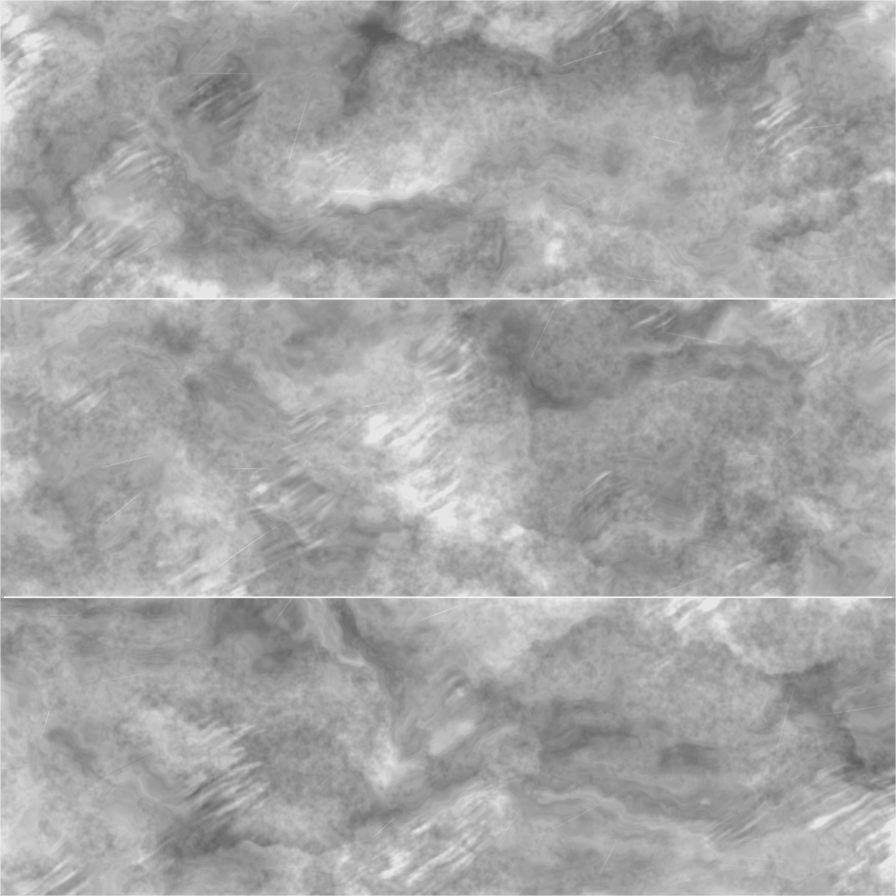
Give the GLSL for this texture, as a Shadertoy shader.

```glsl
#define ROWS 3.0
#define BASE_TONE 0.655
#define CLOUD_DEPTH 0.42
#define STAIN_DEPTH 0.15
#define WEAR_LIGHT 0.16
#define GRAIN_DEPTH 0.16
#define JOINT_HALF_WIDTH 0.0010
#define JOINT_TONE 0.95
#define SCRATCHES 36
#define BRUSH_ANGLE 0.55
#define SEED 7.0

float hash(vec2 p) {
    vec3 q = fract(vec3(p.xyx) * 0.1031);
    q += dot(q, q.yzx + 33.33);
    return fract((q.x + q.y) * q.z);
}

vec2 gradientAt(vec2 cell) {
    float angle = 6.28318 * hash(cell);
    return vec2(cos(angle), sin(angle));
}

float gradientNoise(vec2 p) {
    vec2 i = floor(p), f = p - i;
    vec2 u = f * f * f * (f * (f * 6.0 - 15.0) + 10.0);
    vec2 e = vec2(1.0, 0.0);
    float low = mix(dot(gradientAt(i), f), dot(gradientAt(i + e), f - e), u.x);
    float high = mix(dot(gradientAt(i + e.yx), f - e.yx),
                     dot(gradientAt(i + 1.0), f - 1.0), u.x);
    return mix(low, high, u.y);
}

float fbm(vec2 p, int octaves) {
    float sum = 0.0, amplitude = 0.5;
    for (int i = 0; i < octaves; i++) {
        sum += amplitude * gradientNoise(p);
        p = mat2(1.6, 1.2, -1.2, 1.6) * p + 17.3;
        amplitude *= 0.55;
    }
    return sum;
}

vec2 rotate(vec2 p, float angle) {
    float c = cos(angle), s = sin(angle);
    return vec2(c * p.x + s * p.y, c * p.y - s * p.x);
}

// Faint hairlines scattered over one slab
float scratches(vec2 p, float row, float pixel) {
    float marks = 0.0;
    for (int i = 0; i < SCRATCHES; i++) {
        vec2 id = vec2(float(i) * 3.7 + 1.0, row * 19.0 + SEED);
        vec2 center = vec2(hash(id), hash(id + 41.0) / ROWS);
        vec2 d = rotate(p - center, BRUSH_ANGLE + 1.6 * (hash(id + 73.0) - 0.5));
        d.y += 1.5 * d.x * d.x * (hash(id + 97.0) - 0.5);
        float reach = mix(0.015, 0.06, hash(id + 59.0));
        float line = 1.0 - smoothstep(0.0003, 0.0003 + pixel, abs(d.y));
        marks += line * (1.0 - smoothstep(0.4 * reach, reach, abs(d.x)))
               * (hash(id + 23.0) - 0.3);
    }
    return marks;
}

void mainImage(out vec4 fragColor, in vec2 fragCoord) {
    vec2 uv = fragCoord / iResolution.xy;
    float pixel = 1.0 / min(iResolution.x, iResolution.y);
    float row = floor(uv.y * ROWS);
    vec2 local = vec2(uv.x, uv.y - row / ROWS);
    vec2 p = local + vec2(row * 5.3 + SEED, row * 8.1 + SEED);

    // Warped clouds, stretched along the slab
    vec2 warp = vec2(fbm(p * 4.0 + 3.1, 5), fbm(p * 4.0 + 29.7, 5));
    vec2 q = p * vec2(3.8, 6.2) + 1.1 * warp;
    float clouds = fbm(q, 6);
    float mottle = fbm(p * 26.0, 4);
    float grain = fbm(p * 110.0, 2);
    float tone = BASE_TONE + CLOUD_DEPTH * clouds + 0.12 * mottle;

    // Dark stains with crumbled borders
    float stain = fbm(q * 1.2 + 51.0, 6) + 0.45 * mottle + 0.25 * grain;
    tone -= STAIN_DEPTH * smoothstep(0.0, 0.28, stain);

    // Pale wear, broken up by slanted brush strokes
    vec2 brush = rotate(local, BRUSH_ANGLE) + 0.03 * warp + row;
    float strokes = gradientNoise(brush * vec2(14.0, 90.0))
                  + 0.7 * gradientNoise(brush * vec2(30.0, 190.0) + 9.0);
    float wear = fbm(q * 1.1 + 83.0, 6) + 0.35 * mottle;
    float patches = smoothstep(0.0, 0.2, fbm(p * 6.0 + 37.0, 3));
    tone += WEAR_LIGHT * smoothstep(0.0, 0.4, wear + 0.3 * strokes * patches);
    tone += 0.10 * strokes * patches * smoothstep(-0.1, 0.15, wear);

    // Rim of each slab: a wandering tide mark and pale rubbed edges
    vec2 toEdge = min(local, vec2(1.0, 1.0 / ROWS) - local);
    float rim = min(toEdge.x, toEdge.y);
    float tide = rim - 0.045 - 0.14 * warp.y - 0.02 * mottle;
    float tideFade = smoothstep(-0.1, 0.15, fbm(p * 5.0 + 67.0, 3));
    tone -= 0.10 * tideFade * smoothstep(-0.006, 0.004, tide)
          * (1.0 - smoothstep(0.004, 0.035, tide));
    float rubbed = smoothstep(-0.2, 0.3, fbm(p * 9.0 + 13.0, 4) + 0.5 * mottle);
    tone += 0.15 * rubbed * exp(-rim / 0.012);

    // Fine surface texture
    tone += GRAIN_DEPTH * grain + 0.10 * scratches(local, row, pixel);
    tone = clamp(tone, 0.36, 0.90);

    // White joints between slabs, fainter along the outer border
    float joint = 1.0 - smoothstep(-0.5 * pixel, 0.5 * pixel, rim - JOINT_HALF_WIDTH);
    float border = min(min(uv.x, 1.0 - uv.x), min(uv.y, 1.0 - uv.y));
    float strength = mix(0.4, 1.0, step(0.004, border));
    tone = mix(tone, JOINT_TONE, joint * strength);

    fragColor = vec4(vec3(tone), 1.0);
}
```
